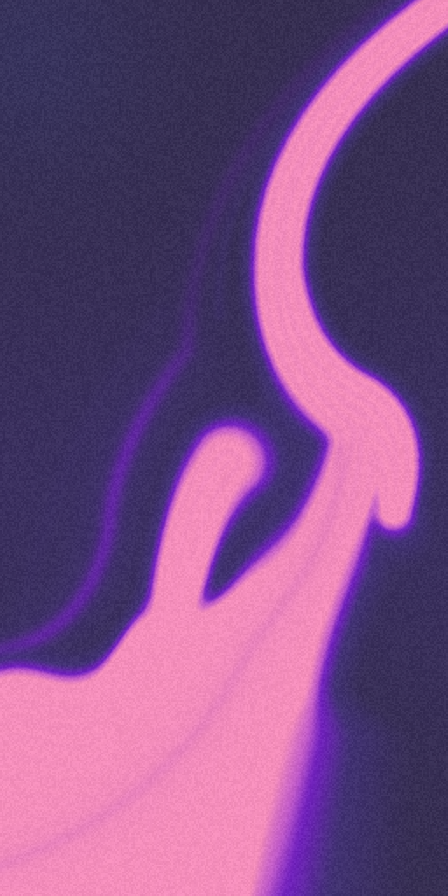
Give the GLSL for this background, as a WebGL 1 fragment shader.

```glsl
precision highp float;
uniform vec2 u_resolution;

// The canvas spans 100 x 200 units, origin at the lower left
const vec2 CANVAS = vec2(100.0, 200.0);
const vec3 DARK = vec3(0.212, 0.182, 0.318);
const vec3 BLUE = vec3(0.225, 0.225, 0.420);
const vec3 INDIGO = vec3(0.270, 0.200, 0.490);
const vec3 VIOLET = vec3(0.450, 0.130, 0.750);
const vec3 ORCHID = vec3(0.750, 0.350, 0.790);
const vec3 PINK = vec3(0.960, 0.558, 0.732);
const vec3 ROSE = vec3(0.885, 0.480, 0.735);
const float EDGE_SOFTNESS = 1.0;
const float BLEND = 2.5;
const float GRAIN = 0.055;
const vec2 GRAIN_CELLS = vec2(256.0, 512.0);
const int STEPS = 12;

float hash(vec2 p) {
  vec3 q = fract(vec3(p.xyx) * 0.1031);
  q += dot(q, q.yzx + 33.33);
  return fract((q.x + q.y) * q.z);
}

float bell(float x) {
  return exp(-x * x);
}

// Ramp that is zero on the left and rises with slope one on the right
float softRamp(float x) {
  return 0.5 * (x + sqrt(x * x + 16.0));
}

float smoothMin(float a, float b, float k) {
  float h = max(k - abs(a - b), 0.0) / k;
  return min(a, b) - h * h * k * 0.25;
}

// Signed distance to a quadratic curve whose radius changes from r.x to r.y
float stroke(vec2 p, vec2 a, vec2 b, vec2 c, vec2 r) {
  float nearest = 1e4;
  vec2 start = a;
  for (int i = 1; i <= STEPS; i++) {
    float t = float(i) / float(STEPS);
    vec2 end = mix(mix(a, b, t), mix(b, c, t), t);
    vec2 seg = end - start;
    float h = clamp(dot(p - start, seg) / dot(seg, seg), 0.0, 1.0);
    float along = t + (h - 1.0) / float(STEPS);
    nearest = min(nearest, length(p - start - seg * h) - mix(r.x, r.y, along));
    start = end;
  }
  return nearest;
}

// Ribbon from the top right corner, ending in a hook
float ribbon(vec2 p) {
  vec2 waist = vec2(62.2, 140.1);
  vec2 bend = vec2(79.7, 108.3);
  float d = stroke(p, vec2(102.1, 201.0), vec2(61.5, 173.2), waist, vec2(4.2, 5.1));
  d = min(d, stroke(p, waist, vec2(63.3, 118.0), bend, vec2(5.1, 7.8)));
  return min(d, stroke(p, bend, vec2(90.6, 103.1), vec2(87.8, 85.9), vec2(7.8, 3.6)));
}

// Pool at the bottom: below a wavy top and left of a leaning side
float pool(vec2 p) {
  float top = 48.9 + 1.1 * cos((p.x - 4.0) * 0.24) + 0.95 * softRamp(p.x - 49.5)
            + 1.6 * (softRamp(p.x - 23.0) - softRamp(p.x - 33.0));
  float side = 58.6 + 0.27 * p.y - 1.3 * bell((p.y - 55.0) / 14.0);
  return max((p.y - top) * 0.65, (p.x - side) * 0.96);
}

float liquid(vec2 p) {
  float neck = stroke(p, vec2(79.7, 107.6), vec2(81.2, 93.2), vec2(68.2, 72.4), vec2(5.2, 7.3));
  float tongue = stroke(p, vec2(51.0, 96.9), vec2(43.0, 88.0), vec2(39.0, 64.6), vec2(7.0, 5.2));
  float d = smoothMin(pool(p), neck, BLEND);
  d = smoothMin(d, tongue, BLEND);
  return smoothMin(d, ribbon(p), BLEND);
}

// Edge blur: crisp on the ribbon, wide at the tongue tip and lower right
float softness(vec2 p) {
  float right = smoothstep(48.0, 66.0, p.x);
  float low = 1.0 - smoothstep(34.0, 48.0, p.y);
  float middle = 1.0 - smoothstep(72.0, 90.0, p.y);
  float tip = bell(length(p - vec2(57.0, 98.0)) / 13.0);
  return EDGE_SOFTNESS + 1.7 * tip + right * (1.1 * middle + low * (5.0 - 0.06 * p.y));
}

vec3 background(vec2 p) {
  vec3 color = mix(DARK, INDIGO, 0.32 * bell((p.y - 88.0) / 50.0));
  color = mix(color, BLUE, 0.45 * bell(length(p - vec2(5.0, 188.0)) / 28.0));
  // Glowing filament, fading toward the top
  vec2 knee = vec2(24.2, 81.5);
  vec2 shoulder = vec2(41.7, 121.9);
  float main = stroke(p, vec2(-1.3, 54.2), vec2(19.5, 58.1), knee, vec2(0.0));
  main = min(main, stroke(p, knee, vec2(25.5, 101.0), shoulder, vec2(0.0)));
  main = min(main, stroke(p, shoulder, vec2(43.0, 168.8), vec2(89.8, 201.3), vec2(0.0)));
  float inner = stroke(p, vec2(49.0, 129.7), vec2(46.9, 161.0), vec2(78.0, 189.6), vec2(0.0));
  float outer = stroke(p, vec2(5.0, 64.0), vec2(15.0, 106.0), vec2(36.0, 130.0), vec2(0.0));
  float power = mix(0.65, 0.17, smoothstep(98.0, 138.0, p.y));
  color = mix(color, INDIGO, 0.65 * power * bell(main / 7.0));
  color = mix(color, INDIGO, 0.3 * bell(inner / 1.4) + 0.1 * bell(outer / 2.0));
  return mix(color, VIOLET, power * bell(main / 2.0));
}

// Pink fill with a darker fold and fine flow lines
vec3 fill(vec2 p, float d) {
  vec2 joint = vec2(56.0, 55.5);
  float fold = stroke(p, vec2(0.0, 6.8), vec2(39.0, 20.3), joint, vec2(0.0));
  fold = min(fold, stroke(p, joint, vec2(78.0, 82.8), vec2(76.0, 99.7), vec2(0.0)));
  float lines = 0.5 + 0.5 * sin(d * 2.4 + 0.6 * sin(p.y * 0.07));
  float shade = 0.4 * bell(fold / 1.5) + 0.2 * bell(fold / 6.0);
  shade += lines * mix(0.06, 0.25, smoothstep(70.0, 105.0, p.y));
  return mix(PINK, ROSE, shade);
}

void main() {
  vec2 uv = gl_FragCoord.xy / u_resolution;
  vec2 p = uv * CANVAS;
  float d = liquid(p);
  float t = d / softness(p);

  // Layers from the outer halo to the fill
  vec3 color = background(p);
  color = mix(color, INDIGO, 0.85 * (1.0 - smoothstep(1.2, 5.0, t)));
  color = mix(color, VIOLET, 1.0 - smoothstep(0.5, 2.2, t));
  color = mix(color, ORCHID, 1.0 - smoothstep(0.0, 0.8, t));
  color = mix(color, fill(p, d), 1.0 - smoothstep(-1.0, 0.3, t));

  color += GRAIN * (hash(floor(uv * GRAIN_CELLS)) - 0.5);
  gl_FragColor = vec4(color, 1.0);
}
```
